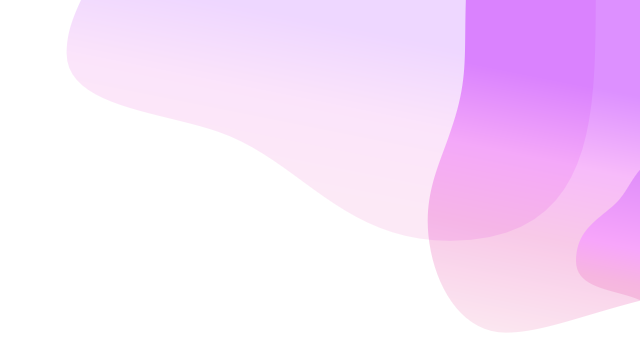
A Shadertoy shader for this background:

```glsl
const vec2 CANVAS = vec2(177.78, 100.0);  // hundredths of the height
const float TILT = 0.2;                   // slope of the colour bands
const int CURVE_STEPS = 20;

const vec3 PAPER = vec3(1.0);

const vec3 VEIL_LILAC = vec3(0.935, 0.842, 1.0);
const vec3 VEIL_PINK = vec3(0.985, 0.895, 0.982);
const vec3 VEIL_BLUSH = vec3(0.99, 0.915, 0.965);
const vec4 VEIL_STOPS = vec4(-11.6, 11.6, 37.0, 60.0);
const vec3 VEIL_TINT = vec3(0.988, 0.9, 0.995);

const vec3 WAVE_VIOLET = vec3(0.865, 0.565, 1.0);
const vec3 WAVE_PINK = vec3(0.97, 0.735, 0.98);
const vec3 WAVE_ROSE = vec3(0.973, 0.79, 0.91);
const vec3 WAVE_BLUSH = vec3(0.985, 0.9, 0.94);
const vec4 WAVE_STOPS = vec4(-8.8, 14.4, 35.9, 63.7);

const vec3 DROP_VIOLET = vec3(0.88, 0.56, 0.98);
const vec3 DROP_PINK = vec3(0.97, 0.65, 0.98);
const vec3 DROP_ROSE = vec3(0.965, 0.71, 0.88);
const vec3 DROP_DUSK = vec3(0.96, 0.74, 0.86);
const vec4 DROP_STOPS = vec4(12.7, 34.0, 43.5, 49.8);

vec2 cubic(vec2 a, vec2 b, vec2 c, vec2 d, float t) {
    float u = 1.0 - t;
    return u * u * u * a + 3.0 * u * u * t * b + 3.0 * u * t * t * c + t * t * t * d;
}

// field.x: distance to the outline, field.y: +1 inside, -1 outside
void trace(vec2 p, vec2 a, vec2 b, vec2 c, vec2 d, inout vec2 field) {
    vec2 start = a;
    for (int i = 1; i <= CURVE_STEPS; i++) {
        vec2 end = cubic(a, b, c, d, float(i) / float(CURVE_STEPS));
        vec2 edge = end - start;
        vec2 rel = p - start;
        float along = clamp(dot(rel, edge) / dot(edge, edge), 0.0, 1.0);
        field.x = min(field.x, length(rel - edge * along));
        // Each crossing to the left of p flips the side
        if ((start.y > p.y) != (end.y > p.y)) {
            if (start.x + edge.x * rel.y / edge.y < p.x) field.y = -field.y;
        }
        start = end;
    }
}

float coverage(vec2 field, float pixel) {
    return clamp(0.5 + field.x * field.y / pixel, 0.0, 1.0);
}

vec3 ramp(float g, vec4 stops, vec3 c0, vec3 c1, vec3 c2, vec3 c3) {
    vec3 t = clamp((g - stops.xyz) / (stops.yzw - stops.xyz), 0.0, 1.0);
    return mix(mix(mix(c0, c1, t.x), c2, t.y), c3, t.z);
}

// Wide pale shape hanging from the top
vec2 veilField(vec2 p) {
    vec2 f = vec2(1e3, -1.0);
    vec2 left = vec2(18.5, 85.2), bend = vec2(60.6, 63.4), base = vec2(125.0, 33.1);
    trace(p, vec2(22.5, 100.0), vec2(19.9, 94.4), vec2(18.5, 90.3), left, f);
    trace(p, left, vec2(18.5, 70.4), vec2(44.4, 69.0), bend, f);
    trace(p, bend, vec2(83.3, 55.6), vec2(94.9, 33.1), base, f);
    trace(p, base, vec2(165.5, 33.3), vec2(165.3, 67.6), vec2(165.5, 100.0), f);
    return f;
}

// Strong shape along the right side, open to the right
vec2 waveField(vec2 p) {
    vec2 f = vec2(1e3, -1.0);
    vec2 waist = vec2(125.2, 63.7), left = vec2(118.8, 38.7), base = vec2(140.5, 7.6);
    trace(p, vec2(129.4, 100.0), vec2(128.9, 83.8), vec2(130.1, 77.8), waist, f);
    trace(p, waist, vec2(122.7, 56.0), vec2(118.8, 48.6), left, f);
    trace(p, left, vec2(118.8, 24.8), vec2(126.2, 7.6), base, f);
    trace(p, base, vec2(150.5, 7.6), vec2(162.0, 12.5), vec2(178.7, 16.7), f);
    return f;
}

// Small shape at the right edge
vec2 dropField(vec2 p) {
    vec2 f = vec2(1e3, -1.0);
    vec2 neck = vec2(170.6, 43.1), left = vec2(160.0, 27.5);
    trace(p, vec2(178.7, 53.9), vec2(175.0, 50.0), vec2(174.1, 46.3), neck, f);
    trace(p, neck, vec2(165.7, 38.7), vec2(160.0, 35.9), left, f);
    trace(p, left, vec2(160.0, 19.2), vec2(171.8, 19.7), vec2(178.7, 16.2), f);
    return f;
}

void mainImage(out vec4 fragColor, in vec2 fragCoord) {
    vec2 p = fragCoord / iResolution.xy * CANVAS;
    float pixel = CANVAS.y / iResolution.y;
    float depth = CANVAS.y - p.y - TILT * p.x;

    float veil = coverage(veilField(p), pixel);
    float wave = coverage(waveField(p), pixel);
    float drop = coverage(dropField(p), pixel);

    vec3 veilColor = ramp(depth, VEIL_STOPS, VEIL_LILAC, VEIL_PINK, VEIL_BLUSH, VEIL_BLUSH);
    vec3 waveColor = ramp(depth, WAVE_STOPS, WAVE_VIOLET, WAVE_PINK, WAVE_ROSE, WAVE_BLUSH);
    vec3 dropColor = ramp(depth, DROP_STOPS, DROP_VIOLET, DROP_PINK, DROP_ROSE, DROP_DUSK);

    // The veil deepens the wave where the two overlap
    waveColor *= mix(vec3(1.0), VEIL_TINT, veil);

    vec3 color = mix(PAPER, veilColor, veil);
    color = mix(color, waveColor, wave);
    color = mix(color, dropColor, drop);
    fragColor = vec4(color, 1.0);
}
```
